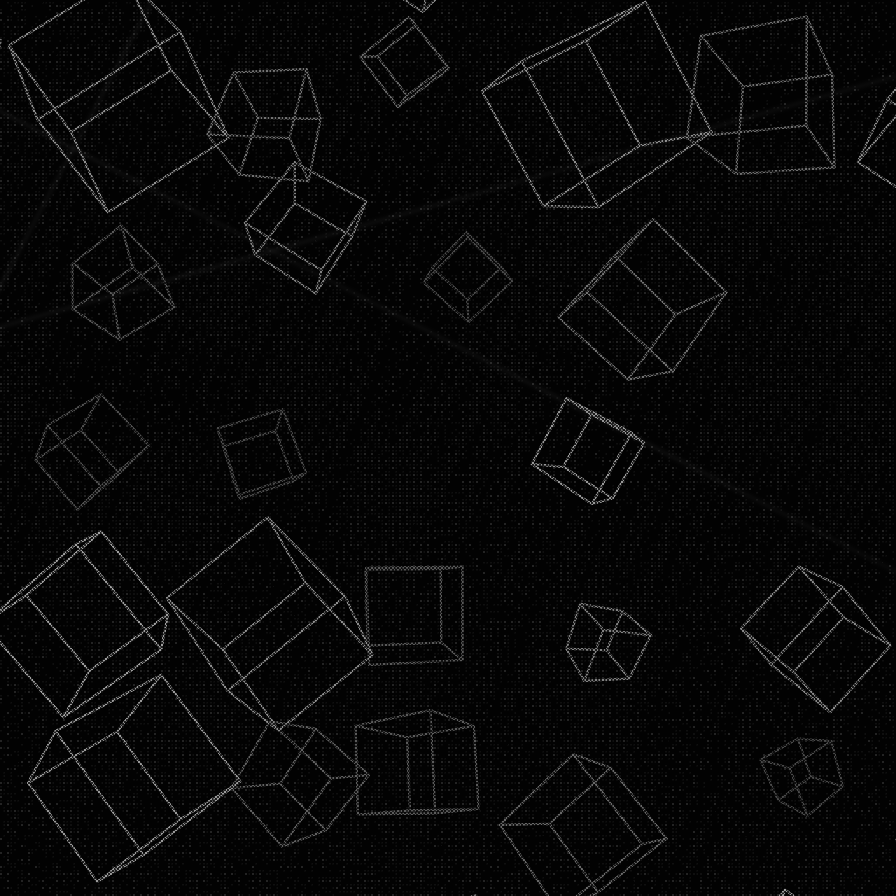
A Shadertoy shader for this background:

```glsl
// Scattered wireframe cubes in perspective on near-black, drawn as dithered lines.
// Cubes sit on a jittered grid with hashed size, tilt and brightness; a lattice
// of faint grain dots and a few soft diagonal streaks fill the space behind.

const float DITHER_CELLS = 512.0;   // dither cells per canvas height
const float GRID = 5.0;             // cube slots per canvas height
const float LINE_HALF_WIDTH = 0.00135;
const float CAMERA_DISTANCE = 8.0;  // in half-edges of a cube
const float BACKGROUND = 0.008;

float hash(vec2 p) {
    return fract(sin(dot(p, vec2(127.1, 311.7))) * 43758.5);
}

float valueNoise(vec2 p) {
    vec2 i = floor(p), f = fract(p);
    f = f * f * (3.0 - 2.0 * f);
    return mix(mix(hash(i), hash(i + vec2(1, 0)), f.x),
               mix(hash(i + vec2(0, 1)), hash(i + vec2(1, 1)), f.x), f.y);
}

mat2 rotation(float angle) {
    float c = cos(angle), s = sin(angle);
    return mat2(c, s, -s, c);
}

float segmentDistance(vec2 p, vec2 a, vec2 b) {
    vec2 ab = b - a;
    float t = clamp(dot(p - a, ab) / max(dot(ab, ab), 1e-8), 0.0, 1.0);
    return length(p - a - ab * t);
}

// Tilts a cube corner by pitch, yaw and roll, then projects it.
vec2 project(vec3 corner, vec3 turn) {
    corner.yz = rotation(turn.x) * corner.yz;
    corner.xz = rotation(turn.y) * corner.xz;
    corner.xy = rotation(turn.z) * corner.xy;
    return corner.xy * CAMERA_DISTANCE / (CAMERA_DISTANCE + corner.z);
}

// Distance to the nearest of the twelve edges, in half-edges.
float cubeDistance(vec2 p, vec3 turn) {
    float d = 1e3;
    for (int i = 0; i < 4; i++) {
        vec2 s = vec2(i & 1, i >> 1) * 2.0 - 1.0;
        d = min(d, segmentDistance(p, project(vec3(-1.0, s), turn), project(vec3(1.0, s), turn)));
        d = min(d, segmentDistance(p, project(vec3(s.x, -1.0, s.y), turn),
                                      project(vec3(s.x, 1.0, s.y), turn)));
        d = min(d, segmentDistance(p, project(vec3(s, -1.0), turn), project(vec3(s, 1.0), turn)));
    }
    return d;
}

// Brightest cube line at p, gathered from the nearby grid slots.
float cubes(vec2 p, float pixel) {
    float light = 0.0;
    vec2 home = floor(p * GRID);
    for (int y = -1; y <= 1; y++)
    for (int x = -1; x <= 1; x++) {
        vec2 slot = home + vec2(x, y);
        if (hash(slot + 71.3) < 0.1) continue;
        vec2 jitter = vec2(hash(slot + 3.1), hash(slot + 9.7)) - 0.5;
        vec2 center = (slot + 0.5 + 0.45 * jitter) / GRID;
        float size = hash(slot + 17.9);
        float halfEdge = mix(0.028, 0.078, pow(size, 1.3));
        vec2 q = (p - center) / halfEdge;
        if (dot(q, q) > 5.0) continue;
        vec3 turn = vec3(hash(slot + 23.3), hash(slot + 31.7), hash(slot + 43.9)) - 0.5;
        float d = cubeDistance(q, turn * vec3(1.3, 1.3, 2.2)) * halfEdge;
        float line = 1.0 - smoothstep(-0.5, 0.5, (d - LINE_HALF_WIDTH) / pixel);
        float glow = 0.28 + 0.3 * size * size + 0.3 * pow(hash(slot + 57.1), 2.0);
        light = max(light, line * glow);
    }
    return light;
}

// Square dot filling one dither cell, softened by the pixel size.
float cellMask(vec2 cells, float softness) {
    vec2 d = abs(fract(cells) - 0.5);
    return 1.0 - smoothstep(0.5 - softness, 0.5 + softness, max(d.x, d.y));
}

// Faint dots on every second cell, with brighter ones on every fourth.
float grain(vec2 cell, float patchiness) {
    float onSecond = 1.0 - step(0.5, mod(cell.x, 2.0) + mod(cell.y, 2.0));
    float onFourth = 1.0 - step(0.5, mod(cell.x, 4.0) + mod(cell.y, 4.0));
    float chance = hash(cell + 0.37);
    float dim = onSecond * step(chance, 0.35 + 0.4 * patchiness) * 0.05;
    float bright = onFourth * step(chance, 0.3 + 0.4 * patchiness) * 0.13;
    return max(dim, bright);
}

// Soft straight band through a point along a slope.
float streak(vec2 p, vec2 through, float slope) {
    vec2 normal = normalize(vec2(-slope, 1.0));
    float d = dot(p - through, normal);
    float fade = 0.5 + 0.5 * valueNoise(p * 3.0 + through * 20.0);
    return exp(-d * d / 0.000012) * fade;
}

void mainImage(out vec4 fragColor, in vec2 fragCoord) {
    vec2 p = fragCoord / iResolution.y;
    float pixel = 1.0 / iResolution.y;
    vec2 cells = p * DITHER_CELLS;
    vec2 cell = floor(cells);
    float dots = cellMask(cells, min(0.25 * pixel * DITHER_CELLS, 0.45));

    // Background grain and streaks
    float light = BACKGROUND + dots * grain(cell, valueNoise(p * 9.0));
    float beams = streak(p, vec2(0.0, 0.876), -0.514)
                + streak(p, vec2(0.0, 0.635), 0.28)
                + streak(p, vec2(0.0, 0.68), 1.88);
    light += 0.035 * beams;

    // Cube lines, broken up by a checkerboard
    float checker = mod(cell.x + cell.y, 2.0);
    float dither = mix(0.2, 1.0, checker * dots);
    light = max(light, cubes(p, pixel) * dither);

    fragColor = vec4(vec3(light), 1.0);
}
```
